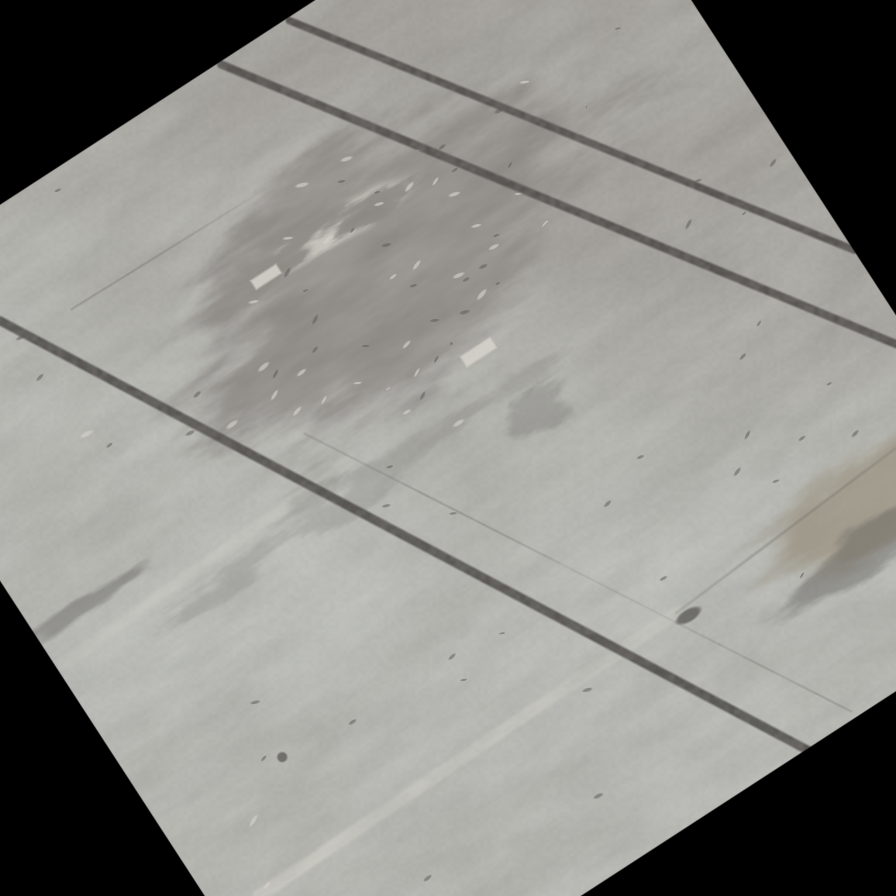
Reproduce this texture procedurally as a Shadertoy shader.

```glsl
// A tilted square slab of worn concrete on black: three dark joints, pale seams,
// a damp patch with scrapes and chips, and streaked stains. Soft ellipses and
// segments are laid over fractal noise stretched along the slab's own axis.

const float TILT = 0.576;
const vec3 PALE = vec3(0.725, 0.73, 0.71);
const vec3 WORN = vec3(0.635, 0.625, 0.605);
const vec3 DAMP = vec3(0.565, 0.55, 0.535);
const vec3 JOINT = vec3(0.35, 0.34, 0.33);
const vec3 CHIP = vec3(0.83, 0.82, 0.79);
const vec3 RUST = vec3(0.58, 0.54, 0.46);

float hash(vec2 p) {
    return fract(sin(dot(p, vec2(127.1, 311.7))) * 43758.5453);
}

float noise(vec2 p) {
    vec2 i = floor(p), f = fract(p);
    f = f * f * (3.0 - 2.0 * f);
    return mix(mix(hash(i), hash(i + vec2(1, 0)), f.x),
               mix(hash(i + vec2(0, 1)), hash(i + vec2(1, 1)), f.x), f.y);
}

float fbm(vec2 p) {
    float sum = 0.0, amp = 0.5;
    for (int i = 0; i < 5; i++) {
        sum += amp * noise(p);
        p = p * 2.03 + 17.3;
        amp *= 0.5;
    }
    return sum;
}

// Coverage of a line from a to b with the given half width and edge softness
float stroke(vec2 p, vec2 a, vec2 b, float halfWidth, float soft) {
    vec2 d = b - a;
    float t = clamp(dot(p - a, d) / dot(d, d), 0.0, 1.0);
    return 1.0 - smoothstep(halfWidth - soft, halfWidth + soft, length(p - a - d * t));
}

// Soft ellipse, its rim shifted by the signed value ragged
float blob(vec2 q, vec2 center, vec2 radii, float ragged) {
    return 1.0 - smoothstep(0.65, 1.2, length((q - center) / radii) + ragged);
}

// One jittered, elongated flake per cell, kept where its hash is below density
float flakes(vec2 q, float cell, vec2 size, float density, float seed) {
    vec2 g = q / cell, id = floor(g) + seed;
    vec2 jitter = vec2(hash(id + 3.1), hash(id + 7.7)) - 0.5;
    vec2 f = fract(g) - 0.5 - jitter * 0.45;
    f.y += f.x * (hash(id + 5.3) - 0.5);
    float scale = mix(0.5, 1.0, hash(id + 9.2));
    return step(hash(id), density) * (1.0 - smoothstep(0.5, 1.1, length(f / (size * scale))));
}

float box(vec2 q, vec2 halfSize, float soft) {
    vec2 d = abs(q) - halfSize;
    return 1.0 - smoothstep(-soft, soft, max(d.x, d.y));
}

void mainImage(out vec4 fragColor, in vec2 fragCoord) {
    vec2 p = fragCoord / iResolution.xy;
    float px = 1.0 / iResolution.y;
    float c = cos(TILT), s = sin(TILT);
    mat2 toSlab = mat2(c, -s, s, c);
    vec2 q = toSlab * (p - 0.5);

    // Concrete: darker toward the upper right, with streaks and fine grain
    float cloud = fbm(q * vec2(4.0, 9.0) + 20.0) - 0.48;
    float streak = fbm(q * vec2(14.0, 48.0) + 50.0) - 0.48;
    float ragged = cloud * 1.3 + streak * 0.6;
    float wear = smoothstep(0.55, 1.05, p.y + 0.25 * p.x) * 0.75;
    vec3 col = mix(PALE, WORN, clamp(wear + 0.12 + cloud * 0.9, 0.0, 1.0));
    col += streak * 0.07 + (noise(p * 260.0) - 0.5) * 0.018;

    // Damp patch and stains
    float damp = blob(q, vec2(0.05, 0.19), vec2(0.27, 0.14), ragged);
    col = mix(col, DAMP + streak * 0.12, damp * 0.85);
    col = mix(col, RUST, 0.6 * blob(q, vec2(0.37, -0.31), vec2(0.13, 0.05), ragged));
    float stain = blob(q, vec2(0.33, -0.355), vec2(0.12, 0.022), ragged * 2.0);
    stain += blob(q, vec2(-0.44, 0.074), vec2(0.1, 0.012), ragged * 2.0);
    stain += blob(q, vec2(0.02, 0.02), vec2(0.2, 0.02), ragged * 3.0) * 0.4;
    stain += blob(q, vec2(0.1, -0.02), vec2(0.05, 0.03), ragged * 3.0) * 0.6;
    col = mix(col, JOINT, 0.38 * clamp(stain, 0.0, 1.0));

    // Pale seams and hairline cracks
    float seam = stroke(p, vec2(0.289, 0.0), vec2(0.755, 0.316), 0.007, 0.003);
    seam += 0.7 * stroke(p, vec2(0.07, 0.258), vec2(0.39, 0.486), 0.006, 0.004);
    col = mix(col, CHIP, seam * (0.38 + streak * 0.8));
    float crack = stroke(p, vec2(0.755, 0.316), vec2(1.0, 0.5), 0.0015, 0.0015);
    crack += 0.7 * stroke(p, vec2(0.34, 0.516), vec2(0.95, 0.206), 0.001, 0.0015);
    crack += 0.7 * stroke(p, vec2(0.08, 0.655), vec2(0.33, 0.81), 0.001, 0.0015);
    col = mix(col, JOINT, crack * clamp(0.3 + cloud, 0.0, 1.0));

    // Scrapes, scattered chips, dark specks and two large fragments
    float scrape = blob(q, vec2(0.032, 0.273), vec2(0.095, 0.02), ragged * 1.5);
    col = mix(col, CHIP, scrape * smoothstep(-0.08, 0.12, streak) * 0.75);
    col = mix(col, CHIP, 0.65 * flakes(q, 0.035, vec2(0.26, 0.09), 0.015 + 0.3 * damp, 0.0));
    col = mix(col, JOINT, 0.5 * flakes(q, 0.027, vec2(0.25, 0.1), 0.02 + 0.16 * damp, 40.0));
    float fragments = box(toSlab * (p - vec2(0.297, 0.691)), vec2(0.017, 0.006), 0.002);
    fragments += box(toSlab * (p - vec2(0.534, 0.607)), vec2(0.020, 0.007), 0.002);
    col = mix(col, CHIP, fragments * 0.9);
    float pits = blob(p, vec2(0.315, 0.155), vec2(0.006), 0.0);
    pits += blob(q, toSlab * vec2(0.268, -0.188), vec2(0.014, 0.006), ragged);
    col = mix(col, JOINT, pits * 0.75);

    // Three dark joints
    float soft = max(0.002, px);
    float joint = stroke(p, vec2(0.323, 0.977), vec2(0.953, 0.721), 0.0042, soft);
    joint = max(joint, stroke(p, vec2(0.247, 0.928), vec2(1.0, 0.616), 0.0046, soft));
    joint = max(joint, stroke(p, vec2(0.0, 0.642), vec2(0.901, 0.163), 0.005, soft));
    col = mix(col, JOINT + (noise(p * 180.0) - 0.5) * 0.08, joint * 0.92);

    fragColor = vec4(col * box(q, vec2(0.5), px), 1.0);
}
```
